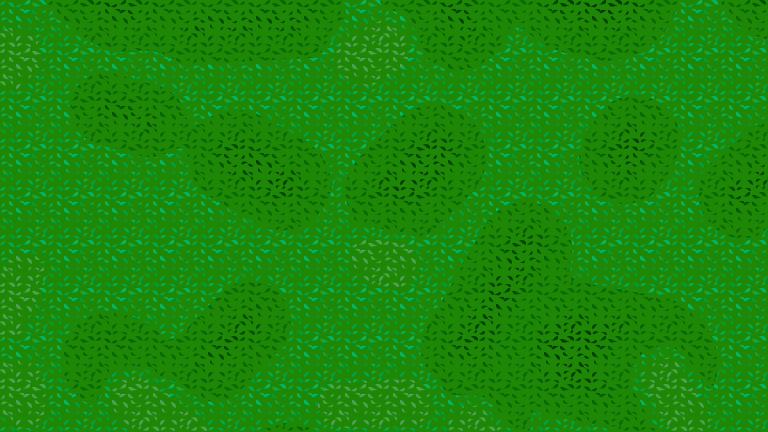
Give the GLSL for this texture, as a WebGL 2 fragment shader.

```glsl
#version 300 es
precision highp float;
// Stylised meadow: a flat green ground covered by a repeating scatter of tiny
// bent leaves. Cellular fields of rounded capsules recolour the leaves into
// shaded clumps with dark cores and small dry patches.

uniform vec2 u_resolution;
out vec4 fragColor;

const float LEAF_ROWS = 54.0;
const float REPEAT = 6.0;

const vec3 GROUND = vec3(0.12, 0.53, 0.025);
const vec3 FRESH_DULL = vec3(0.025, 0.605, 0.19);
const vec3 FRESH_BRIGHT = vec3(0.0, 0.73, 0.42);
const vec3 SHADE_EDGE = vec3(0.03, 0.42, 0.01);
const vec3 SHADE_CORE = vec3(0.0, 0.22, 0.0);
const vec3 DRY = vec3(0.30, 0.64, 0.33);

vec3 hash3(vec2 p, float seed) {
    vec3 q = fract(vec3(p.xyx * 13.7 + seed) * vec3(0.1031, 0.1030, 0.0973));
    q += dot(q, q.yxz + 33.33);
    return fract((q.xxy + q.yzz) * q.zyx);
}

vec2 rotate(vec2 p, float angle) {
    float c = cos(angle), s = sin(angle);
    return vec2(c * p.x + s * p.y, c * p.y - s * p.x);
}

float smoothMin(float a, float b, float k) {
    float h = max(k - abs(a - b), 0.0) / k;
    return min(a, b) - h * h * k * 0.25;
}

float capsule(vec2 p, float halfLength, float radius) {
    p.x -= clamp(p.x, -halfLength, halfLength);
    return length(p) - radius;
}

// Signed distance to capsules scattered on a jittered grid.
float clumpField(vec2 p, float spacing, float seed, vec2 radii,
                 float maxHalfLength, float density) {
    vec2 home = floor(p / spacing);
    float field = 1.0;
    for (int y = -1; y <= 1; y++) {
        for (int x = -1; x <= 1; x++) {
            vec2 cell = home + vec2(x, y);
            vec3 place = hash3(cell, seed);
            vec3 form = hash3(cell, seed + 41.7);
            if (place.z > density) continue;
            vec2 center = (cell + 0.5 + (place.xy - 0.5) * 0.5) * spacing;
            float radius = mix(radii.x, radii.y, form.x);
            vec2 local = rotate(p - center, form.y * 3.14159);
            float d = capsule(local, maxHalfLength * form.z, radius);
            field = smoothMin(field, d, 0.06);
        }
    }
    return field;
}

// Bent leaf along x, blunt at the left end and pointed at the right.
float leaf(vec2 p, float halfLength, float halfWidth) {
    float t = p.x / halfLength;
    float bend = 0.10 * (t * t - 0.4);
    float profile = halfWidth * (1.0 - t * t) * (1.0 - 0.6 * t);
    return max(abs(p.y + bend) - profile, abs(p.x) - halfLength) * 0.85;
}

// Nearest leaf of the repeating scatter: x is distance, y is its tone.
vec2 leafScatter(vec2 grid) {
    vec2 home = floor(grid);
    vec2 nearest = vec2(1.0, 0.0);
    for (int y = -1; y <= 1; y++) {
        for (int x = -1; x <= 1; x++) {
            vec2 cell = home + vec2(x, y);
            vec2 slot = mod(cell, REPEAT);
            vec3 shape = hash3(slot, 7.3);
            vec3 look = hash3(slot, 59.1);
            vec2 local = grid - cell - 0.5 - (shape.xy - 0.5) * 0.55;
            local *= vec2(look.x < 0.5 ? -1.0 : 1.0, look.y < 0.5 ? -1.0 : 1.0);
            local = rotate(local, mix(0.15, 0.95, shape.z));
            float size = mix(0.65, 1.2, fract(look.x * 7.0));
            float d = leaf(local, 0.46 * size, 0.16 * size);
            if (d < nearest.x) nearest = vec2(d, look.z);
        }
    }
    return nearest;
}

float coverage(float d, float pixel) {
    return 1.0 - smoothstep(-0.6 * pixel, 0.6 * pixel, d);
}

void main() {
    vec2 p = gl_FragCoord.xy / u_resolution.y;
    float pixel = 1.0 / u_resolution.y;

    // Leaf pattern
    vec2 scatter = leafScatter(p * LEAF_ROWS);
    float blade = coverage(scatter.x, pixel * LEAF_ROWS);

    // Regions: dry patches keep a fresh margin around them
    float dryField = clumpField(p + 0.19, 0.40, 83.0,
                                vec2(0.045, 0.065), 0.08, 0.5);
    float shadeField = clumpField(p, 0.42, 12.0,
                                  vec2(0.08, 0.18), 0.15, 0.95);
    shadeField = -smoothMin(-shadeField, dryField - 0.025, 0.03);

    // Leaf colour by region
    vec3 leafColor = mix(FRESH_DULL, FRESH_BRIGHT, scatter.y);
    float core = smoothstep(0.03, 0.12, -shadeField);
    vec3 shadeColor = mix(SHADE_EDGE, SHADE_CORE, core);
    leafColor = mix(leafColor, shadeColor, coverage(shadeField, pixel));
    leafColor = mix(leafColor, DRY, coverage(dryField, pixel));

    fragColor = vec4(mix(GROUND, leafColor, blade), 1.0);
}
```
